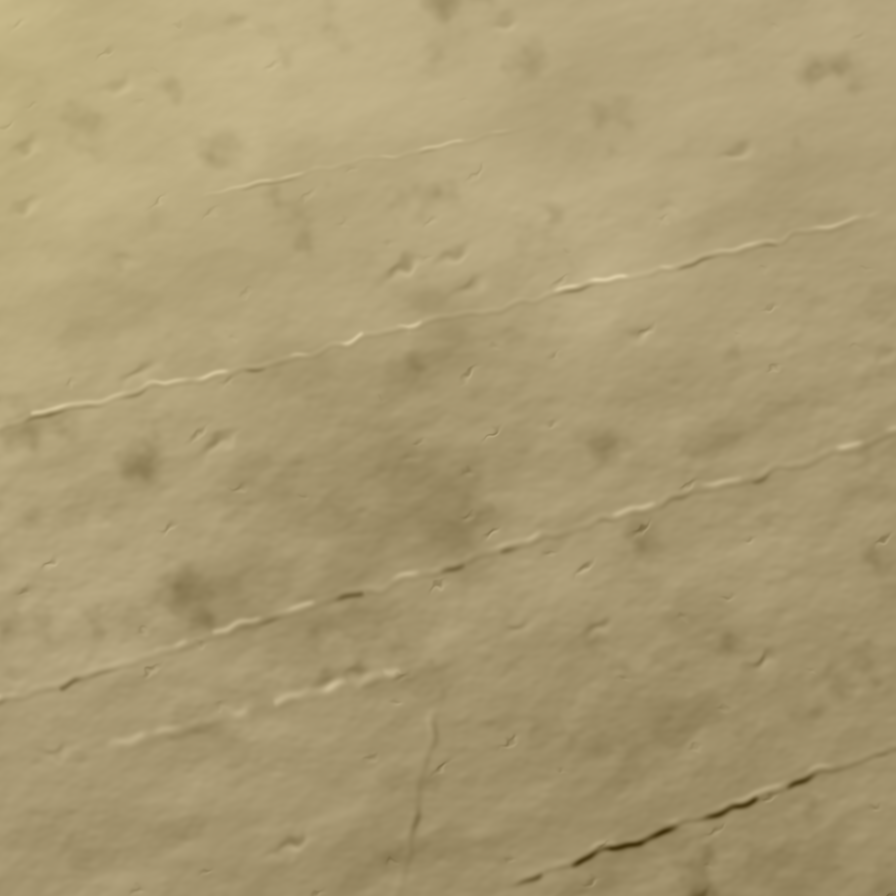
Give the GLSL for this texture, as a Shadertoy shader.

```glsl
// Worn ochre plaster lit from the upper left: a soft tonal gradient, blotchy
// stains, fine embossed grain, small chips and broken slanting trowel ridges.
// All irregularity comes from one cellular blob noise and a cell hash.

const vec3 PLASTER = vec3(0.652, 0.591, 0.446);
const vec2 GRAIN_DIR = vec2(0.964, 0.266);
const vec2 LIGHT_STEP = vec2(-0.003, 0.005);

vec2 hash22(vec2 p) {
    vec3 q = fract(p.xyx * vec3(0.1031, 0.1030, 0.0973));
    q += dot(q, q.yzx + 33.33);
    return fract((q.xx + q.yz) * q.zy);
}

float band(float d, float width) {
    return exp(-d * d / (width * width));
}

// Cellular noise: signed soft blobs scattered one per cell
float blobNoise(vec2 p) {
    vec2 cell = floor(p);
    float sum = 0.0;
    for (int y = -1; y <= 1; y++)
    for (int x = -1; x <= 1; x++) {
        vec2 id = cell + vec2(x, y);
        vec2 d = p - id - hash22(id);
        float k = max(0.0, 1.0 - dot(d, d));
        sum += (2.0 * hash22(id + 71.0).x - 1.0) * k * k * k;
    }
    return sum;
}

float layeredNoise(vec2 p) {
    float sum = 0.0, amp = 0.5;
    for (int i = 0; i < 4; i++) {
        sum += amp * blobNoise(p);
        p = mat2(1.6, 1.0, -1.0, 1.6) * p + 17.3;
        amp *= 0.52;
    }
    return sum;
}

// Coordinates along and across the trowel strokes
vec2 toGrain(vec2 p) {
    return vec2(dot(p, GRAIN_DIR), dot(p, vec2(-GRAIN_DIR.y, GRAIN_DIR.x)));
}

float surfaceHeight(vec2 p) {
    return layeredNoise(toGrain(p) * vec2(14.0, 21.0) + 40.0);
}

// Broken raised line from a to b: lit upper side, shaded lower side
float ridge(vec2 p, vec2 a, vec2 b, float width, float lit, float shade, float seed) {
    float len = distance(a, b);
    vec2 dir = (b - a) / len;
    float along = dot(p - a, dir);
    float d = dot(p - a, vec2(-dir.y, dir.x));
    d += 0.003 * blobNoise(vec2(along * 14.0, seed));
    d += 0.004 * blobNoise(vec2(along * 50.0, seed + 3.0));
    float ends = smoothstep(0.0, 0.1, along) * (1.0 - smoothstep(len - 0.1, len, along));
    float litWear = 0.25 + 1.1 * smoothstep(0.0, 0.5, blobNoise(vec2(along * 34.0, seed + 7.0)));
    float shadeWear = 0.25 + 1.1 * smoothstep(0.0, 0.5, blobNoise(vec2(along * 30.0, seed + 11.0)));
    return ends * (lit * litWear * band(d - width, width) - shade * shadeWear * band(d + width, width));
}

// Sparse elongated chips, each with a dark hollow and a bright lip
float chips(vec2 p, float cells, float density) {
    vec2 q = toGrain(p) * cells;
    q += 0.06 * vec2(blobNoise(q * 7.0), blobNoise(q * 7.0 + 31.0));
    vec2 cell = floor(q);
    float sum = 0.0;
    for (int y = -1; y <= 1; y++)
    for (int x = -1; x <= 1; x++) {
        vec2 id = cell + vec2(x, y);
        vec2 rnd = hash22(id + 13.0);
        vec2 d = q - id - hash22(id);
        d.y -= (rnd.y - 0.3) * 0.7 * d.x;
        vec2 size = vec2(0.07 + 0.11 * rnd.y, 0.045 + 0.03 * rnd.x);
        float hollow = exp(-dot(d / size, d / size));
        vec2 lipPos = (d + vec2(-0.05, 0.09)) / size;
        float lip = exp(-dot(lipPos, lipPos));
        sum += step(rnd.x, density) * (0.3 + rnd.y) * (0.6 * lip - hollow);
    }
    return sum;
}

// Dark patches with ragged edges: centre in xy, radii in zw
float stains(vec2 p, float rough) {
    vec4 patches[6] = vec4[6](
        vec4(0.25, 0.325, 0.055, 0.038), vec4(0.47, 0.445, 0.075, 0.065),
        vec4(0.51, 0.615, 0.035, 0.035), vec4(0.74, 0.270, 0.026, 0.016),
        vec4(0.48, 0.663, 0.036, 0.016), vec4(0.40, 0.420, 0.170, 0.140));
    float sum = 0.0;
    for (int i = 0; i < 6; i++) {
        vec2 d = (p - patches[i].xy) / patches[i].zw;
        float core = exp(-dot(d, d));
        sum += core * 0.4 + 0.6 * smoothstep(0.2, 0.9, core + 0.9 * rough);
    }
    return sum;
}

void mainImage(out vec4 fragColor, in vec2 fragCoord) {
    vec2 uv = fragCoord / iResolution.xy;
    vec2 grain = toGrain(uv);
    float roughness = mix(1.0, 0.45, smoothstep(0.4, 0.85, uv.y + 0.15 * (0.5 - uv.x)));

    // Light falloff, broad mottling and small smudges
    float tone = 0.108 * (uv.y - 0.5) - 0.045 * (uv.x - 0.5) + 0.020;
    tone += 0.058 * layeredNoise(grain * vec2(4.0, 8.0));
    float smudge = layeredNoise(grain * vec2(13.0, 19.0) + 9.0);
    tone -= 0.030 * roughness * smoothstep(0.12, 0.42, smudge);
    tone -= 0.040 * stains(uv, layeredNoise(uv * 15.0 + 5.0));

    // Embossed grain and chips
    float slope = surfaceHeight(uv) - surfaceHeight(uv + LIGHT_STEP);
    tone += 0.135 * roughness * slope;
    tone += 0.10 * mix(roughness, 1.0, 0.4) * chips(uv, 9.0, 0.32);
    tone += 0.085 * roughness * chips(uv + 3.7, 19.0, 0.25);

    // Trowel ridges and cracks
    tone += ridge(uv, vec2(-0.10, 0.50), vec2(1.00, 0.765), 0.0028, 0.10, 0.09, 2.5);
    tone += ridge(uv, vec2(-0.10, 0.19), vec2(1.10, 0.545), 0.0036, 0.09, 0.13, 14.5);
    tone += ridge(uv, vec2(0.08, 0.155), vec2(0.54, 0.272), 0.0050, 0.08, 0.04, 25.5);
    tone += ridge(uv, vec2(0.20, 0.775), vec2(0.62, 0.865), 0.0022, 0.05, 0.04, 37.5);
    tone += ridge(uv, vec2(0.54, 0.005), vec2(1.12, 0.210), 0.0036, 0.06, 0.24, 48.5);
    tone += ridge(uv, vec2(0.43, -0.05), vec2(0.50, 0.270), 0.0040, 0.03, 0.10, 59.5);

    // Yellow cast toward the upper left edge
    float warmth = exp(-2.5 * uv.x) * smoothstep(0.2, 1.0, uv.y);
    vec3 color = PLASTER + tone + warmth * vec3(0.008, 0.012, -0.025);
    fragColor = vec4(clamp(color, 0.0, 1.0), 1.0);
}
```
